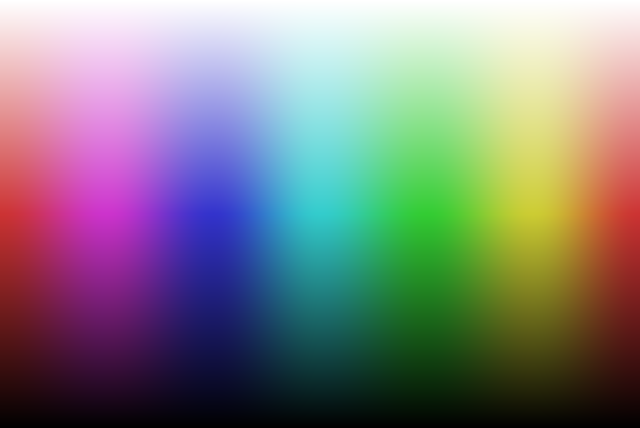
A Shadertoy shader for this background:

```glsl
const float SATURATION = 0.6;

// Fully saturated colour of a hue in turns, eased between the six primaries
vec3 smoothHue(float hue) {
    vec3 sector = mod(hue * 6.0 + vec3(0.0, 4.0, 2.0), 6.0);
    return smoothstep(0.0, 1.0, abs(sector - 3.0) - 1.0);
}

vec3 hslToRgb(float hue, float saturation, float lightness) {
    float chroma = saturation * (1.0 - abs(2.0 * lightness - 1.0));
    return lightness + chroma * (smoothHue(hue) - 0.5);
}

void mainImage(out vec4 fragColor, in vec2 fragCoord) {
    vec2 uv = fragCoord / iResolution.xy;

    // Hue runs backwards across the width, lightness rises with height
    vec3 spectrum = hslToRgb(1.0 - uv.x, SATURATION, uv.y);
    fragColor = vec4(spectrum, 1.0);
}
```
